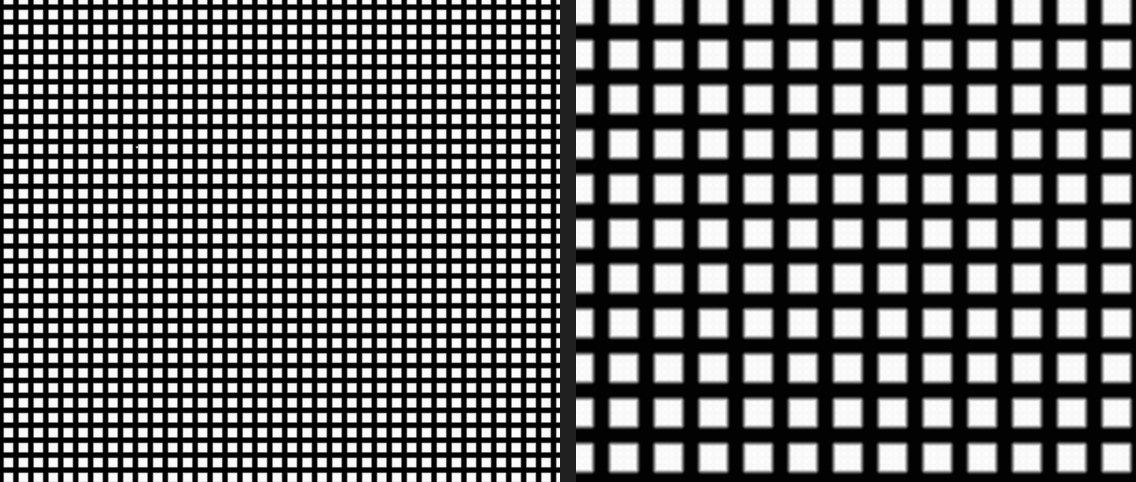
Left, the full canvas; right, a detail of the centre.
Give the GLSL for this pattern, as a Shadertoy shader.

```glsl
const float REPEATS_ACROSS = 37.5;
const vec2 FIRST_CENTER = vec2(0.566, 0.300);   // lower-left square, in repeats
const float SQUARE_SIZE = 0.635;                // side as a share of one repeat
const float CORNER_RADIUS = 0.05;
const float EDGE_SOFTNESS = 0.075;
const float THREADS_PER_REPEAT = 6.0;
const float THREAD_DEPTH = 0.02;
const vec2 SPECK_CENTER = vec2(9.18, 22.42);
const vec2 SPECK_HALF_SIZE = vec2(0.07, 0.05);
const vec3 BAR_COLOR = vec3(0.008);
const vec3 SQUARE_COLOR = vec3(0.995);

float roundedBox(vec2 p, vec2 halfSize, float radius) {
    vec2 q = abs(p) - halfSize + radius;
    return length(max(q, 0.0)) + min(max(q.x, q.y), 0.0) - radius;
}

float coverage(float dist, float softness) {
    return 1.0 - smoothstep(-softness, softness, dist);
}

void mainImage(out vec4 fragColor, in vec2 fragCoord) {
    // One unit is one repeat of the grid
    float unitsPerPixel = REPEATS_ACROSS / iResolution.x;
    vec2 p = fragCoord * unitsPerPixel;
    float softness = max(EDGE_SOFTNESS, unitsPerPixel);

    // White squares between the dark bars
    vec2 cell = fract(p - FIRST_CENTER + 0.5) - 0.5;
    float squareMask = coverage(roundedBox(cell, vec2(0.5 * SQUARE_SIZE), CORNER_RADIUS), softness);

    // Faint threads inside the squares
    vec2 wave = 0.5 + 0.5 * cos(6.2831853 * THREADS_PER_REPEAT * cell);
    vec3 threaded = SQUARE_COLOR - THREAD_DEPTH * max(wave.x, wave.y);

    // Single light speck on a bar
    float speckMask = coverage(roundedBox(p - SPECK_CENTER, SPECK_HALF_SIZE, CORNER_RADIUS), softness);

    vec3 color = mix(BAR_COLOR, threaded, squareMask);
    color = mix(color, SQUARE_COLOR, speckMask);
    fragColor = vec4(color, 1.0);
}
```
